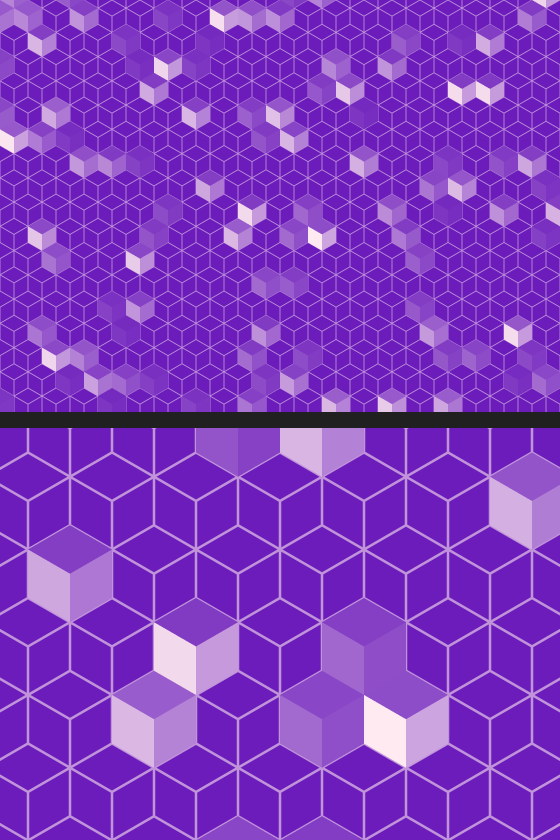
Top: the whole. Bottom: its middle third, enlarged.
Write a Shadertoy shader that draws this pattern.

```glsl
// Isometric grid of hairline cubes on violet, with scattered cubes shaded in pale pink.
#define COLUMNS 20.0
#define FILL_SHARE 0.27
#define LINE_WIDTH 0.03
#define LINE_ALPHA 0.58
#define FAINTEST 0.12
#define RIGHT_SHADE 0.66
#define TOP_SHADE 0.55
#define SEED 4.0
#define SAMPLES 3
#define BASE vec3(0.42, 0.11, 0.735)
#define TINT vec3(1.0, 0.92, 0.945)

const float ROOT3 = sqrt(3.0);

float hash(vec2 p) {
    return fract(sin(dot(p, vec2(127.1, 311.7))) * 43758.5453);
}

// Offset from the nearest hexagon centre; y points down.
vec2 hexLocal(vec2 p) {
    vec2 pitch = vec2(1.0, ROOT3);
    vec2 a = mod(p + 0.5 * pitch, pitch) - 0.5 * pitch;
    vec2 b = mod(p, pitch) - 0.5 * pitch;
    return dot(a, a) < dot(b, b) ? a : b;
}

// Distance to the nearest cube edge: outline, two upper spokes, lower spoke.
float edgeDistance(vec2 q) {
    float side = abs(q.x);
    float outline = 0.5 - max(side, 0.5 * side + 0.5 * ROOT3 * abs(q.y));
    float upper = abs(0.5 * side + 0.5 * ROOT3 * q.y);
    float lower = length(vec2(side, min(q.y, 0.0)));
    return min(outline, min(upper, lower));
}

// Opacity of the tint on the three faces of a filled cube.
float faceAlpha(vec2 q, vec2 id) {
    float strength = mix(FAINTEST, 1.0, pow(hash(id + 17.3), 1.3));
    float topLimit = mix(0.14, 0.32, hash(id + 41.9));
    if (q.y < -abs(q.x) / ROOT3) return min(strength * TOP_SHADE, topLimit);
    return q.x < 0.0 ? strength : strength * RIGHT_SHADE;
}

vec3 cubeGrid(vec2 p, float blur) {
    vec2 q = hexLocal(p);
    vec2 id = round((p - q) * vec2(2.0, 2.0 / ROOT3));
    if (hash(id + SEED) < FILL_SHARE) return mix(BASE, TINT, faceAlpha(q, id));
    float line = clamp((0.5 * LINE_WIDTH - edgeDistance(q)) / blur + 0.5, 0.0, 1.0);
    return mix(BASE, TINT, line * LINE_ALPHA);
}

void mainImage(out vec4 fragColor, in vec2 fragCoord) {
    float pixel = COLUMNS / iResolution.x;
    vec3 sum = vec3(0.0);
    // Average subpixel samples to smooth face borders.
    for (int j = 0; j < SAMPLES; j++) {
        for (int i = 0; i < SAMPLES; i++) {
            vec2 jitter = (vec2(i, j) + 0.5) / float(SAMPLES) - 0.5;
            vec2 p = fragCoord + jitter;
            p = vec2(p.x, iResolution.y - p.y) * pixel;
            p.y -= 1.0 / ROOT3; // first row touches the upper border
            sum += cubeGrid(p, pixel / float(SAMPLES));
        }
    }
    fragColor = vec4(sum / float(SAMPLES * SAMPLES), 1.0);
}
```
